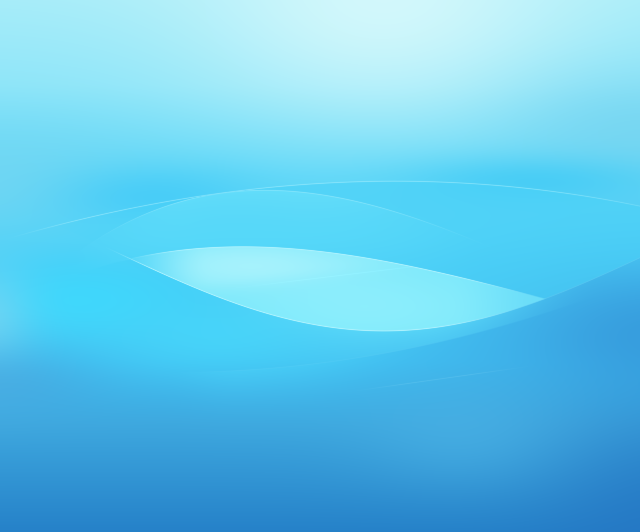
A WebGL 1 fragment shader for this background:

```glsl
precision highp float;
// Soft blue gradient background with thin glowing arcs and a pale leaf of light.
uniform vec2 u_resolution;

float ramp(float a, float b, float x) {
  return clamp((x - a) / (b - a), 0.0, 1.0);
}

// Elliptical falloff, 1.0 at its center.
float glow(vec2 p, vec2 center, vec2 radius) {
  vec2 q = (p - center) / radius;
  return exp(-dot(q, q));
}

// Height of a cubic arc around the pivot.
float arc(float x, float pivot, vec4 k) {
  float t = x - pivot;
  return k.x + t * (k.y + t * (k.z + t * k.w));
}

// Opacity of a thin line, from the distance to it.
float stroke(float d) {
  float width = max(0.001, 0.6 / u_resolution.y);
  return exp(-d * d / (width * width));
}

// Smooth step across an edge; positive distances are inside.
float inside(float d) {
  float px = 1.0 / u_resolution.y;
  return smoothstep(-px, px, d);
}

// Opacity along x: fades in from a to b and out from c to d.
float span(float x, float a, float b, float c, float d) {
  return smoothstep(a, b, x) * (1.0 - smoothstep(c, d, x));
}

vec3 backdrop(vec2 p) {
  vec3 c = mix(vec3(0.65, 0.925, 0.975), vec3(0.56, 0.9, 0.975), ramp(0.0, 0.16, p.y));
  c = mix(c, vec3(0.36, 0.84, 0.97), ramp(0.16, 0.33, p.y));
  c = mix(c, vec3(0.29, 0.8, 0.965), ramp(0.33, 0.5, p.y));
  c = mix(c, vec3(0.25, 0.74, 0.94), ramp(0.5, 0.68, p.y));
  c = mix(c, vec3(0.24, 0.655, 0.87), ramp(0.68, 0.8, p.y));
  c = mix(c, vec3(0.145, 0.505, 0.785), ramp(0.8, 1.0, p.y));

  // Pale sky and hazy sides
  c = mix(c, vec3(0.86, 0.98, 0.985), 0.82 * glow(p, vec2(0.6, 0.0), vec2(0.3, 0.23)));
  c = mix(c, vec3(0.46, 0.84, 0.945), 0.75 * glow(p, vec2(0.0, 0.34), vec2(0.2, 0.11)));
  c = mix(c, vec3(0.46, 0.83, 0.94), 0.75 * glow(p, vec2(1.0, 0.25), vec2(0.2, 0.11)));

  // Saturated band behind the arcs
  c = mix(c, vec3(0.25, 0.79, 0.97), 0.7 * glow(p, vec2(0.24, 0.37), vec2(0.15, 0.055)));
  c = mix(c, vec3(0.24, 0.79, 0.96), 0.7 * glow(p, vec2(0.83, 0.34), vec2(0.2, 0.045)));

  // Cyan light on the left, deeper blue on the right
  c = mix(c, vec3(0.24, 0.85, 0.99), 0.9 * glow(p, vec2(0.12, 0.57), vec2(0.2, 0.085)));
  c = mix(c, vec3(0.28, 0.84, 0.98), 0.8 * glow(p, vec2(0.34, 0.63), vec2(0.2, 0.08)));
  c = mix(c, vec3(0.48, 0.84, 0.95), 0.7 * glow(p, vec2(-0.02, 0.6), vec2(0.07, 0.1)));
  c = mix(c, vec3(0.28, 0.65, 0.87), 0.6 * glow(p, vec2(0.0, 0.72), vec2(0.15, 0.07)));
  c = mix(c, vec3(0.21, 0.6, 0.86), 0.85 * glow(p, vec2(1.03, 0.62), vec2(0.25, 0.13)));
  c = mix(c, vec3(0.29, 0.7, 0.9), 0.6 * glow(p, vec2(0.74, 0.81), vec2(0.17, 0.1)));
  return mix(c, vec3(0.14, 0.45, 0.76), 0.65 * glow(p, vec2(1.05, 0.98), vec2(0.2, 0.22)));
}

void main() {
  vec2 p = gl_FragCoord.xy / u_resolution;
  p.y = 1.0 - p.y;  // measured downward from the top
  float x = p.x;
  vec3 color = backdrop(p);

  // Signed heights below each arc
  float outer = p.y - arc(x, 0.0, vec4(0.453, -0.355, 0.265, 0.0245));
  float inner = p.y - arc(x, 0.43, vec4(0.358, 0.036, 1.1, -0.78));
  float leafTop = p.y - arc(x, 0.39, vec4(0.464, 0.014, 0.64, -0.46));
  float s = (x - 0.6) * (x - 0.6);
  float leafBottom = p.y - (0.622 - 1.02 * s + s * s);
  float lower = p.y - (0.7 - 0.33 * (x - 0.27) * (x - 0.27));

  // Translucent sheets under the two upper arcs
  float body = inside(outer) * inside(-leafBottom) * smoothstep(0.0, 0.35, x);
  color = mix(color, vec3(0.29, 0.82, 0.97), 0.6 * body);
  float veil = inside(inner) * inside(outer) * inside(-leafTop) * span(x, 0.1, 0.3, 0.45, 0.77);
  color = mix(color, vec3(0.43, 0.89, 0.985), 0.6 * veil * exp(-max(inner, 0.0) * 10.0));
  color = mix(color, vec3(0.34, 0.86, 0.98), 0.4 * glow(p, vec2(0.4, 0.44), vec2(0.3, 0.04)));

  // Light spilling below the leaf, ending at a soft lower fold
  float spill = inside(leafBottom) * inside(-lower) * span(x, 0.25, 0.6, 0.65, 0.95);
  color = mix(color, vec3(0.38, 0.87, 0.98), 0.65 * spill * exp(-max(leafBottom, 0.0) * 18.0));
  float fold = inside(lower) * span(x, 0.26, 0.38, 0.45, 0.75);
  color = mix(color, vec3(0.3, 0.82, 0.97), 0.4 * fold * exp(-max(lower, 0.0) * 28.0));

  // Leaf, whiter along its upper left and split by a faint crease
  float leaf = inside(leafTop) * inside(-leafBottom) * smoothstep(0.15, 0.33, x);
  float crease = p.y - (0.56 - 0.145 * (x - 0.24));
  vec3 leafColor = mix(vec3(0.48, 0.91, 0.985), vec3(0.57, 0.945, 0.99),
                       glow(p, vec2(0.58, 0.58), vec2(0.22, 0.08)));
  float shine = glow(p, vec2(0.39, 0.5), vec2(0.2, 0.055));
  shine *= 0.85 - 0.4 * smoothstep(-0.025, 0.025, crease);
  leafColor = mix(leafColor, vec3(0.72, 0.97, 0.99), shine);
  leafColor += 0.02 * stroke(crease) * span(x, 0.35, 0.5, 0.6, 0.7);
  color = mix(color, leafColor, 0.9 * leaf * (1.0 - 0.3 * smoothstep(0.7, 0.85, x)));

  // Fine bright lines
  float lines = 0.36 * stroke(outer) * span(x, 0.0, 0.15, 0.8, 1.2);
  lines = max(lines, 0.3 * stroke(inner) * span(x, 0.12, 0.3, 0.55, 0.78));
  lines = max(lines, 0.65 * stroke(leafTop) * span(x, 0.18, 0.3, 0.7, 0.86));
  lines = max(lines, 0.7 * stroke(leafBottom) * span(x, 0.16, 0.25, 0.65, 0.87));
  lines = max(lines, 0.1 * stroke(leafBottom) * smoothstep(0.7, 0.8, x));
  lines = max(lines, 0.05 * stroke(lower) * span(x, 0.27, 0.4, 0.6, 0.8));
  lines = max(lines, 0.1 * stroke(p.y - 0.734 + 0.17 * (x - 0.56)) * span(x, 0.54, 0.65, 0.72, 0.84));
  color = mix(color, vec3(0.78, 0.98, 1.0), lines);

  gl_FragColor = vec4(color, 1.0);
}
```
